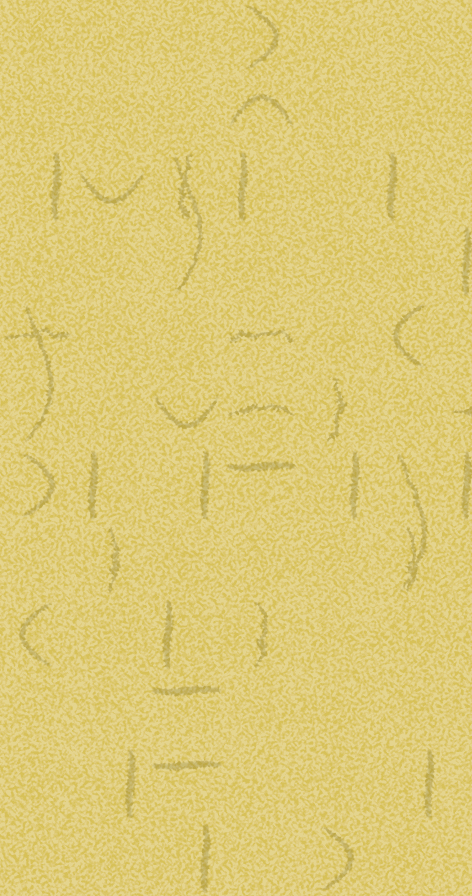
Reproduce this pattern procedurally as a WebGL 1 fragment shader.

```glsl
precision highp float;
// Sand-coloured grain with faint darker bars, arcs and wavy strands scattered on a grid.
uniform vec2 u_resolution;

const float PI = 3.14159265;
const float TILES_HIGH = 12.0;
const vec3 OCHRE = vec3(0.845, 0.755, 0.345);
const vec3 GOLD = vec3(0.86, 0.78, 0.42);
const vec3 SAND = vec3(0.88, 0.80, 0.49);
const vec3 CREAM = vec3(0.893, 0.833, 0.557);
const vec3 STROKE_TINT = vec3(0.87, 0.865, 0.79);

vec2 hash2(vec2 p) {
  vec3 q = fract(p.xyx * vec3(0.1031, 0.1030, 0.0973));
  q += dot(q, q.yzx + 33.33);
  return fract((q.xx + q.yz) * q.zy);
}

float cornerRamp(vec2 cell, vec2 offset) {
  float angle = 2.0 * PI * hash2(cell).x;
  return dot(vec2(cos(angle), sin(angle)), offset);
}

float gradientNoise(vec2 p) {
  vec2 cell = floor(p);
  vec2 f = p - cell;
  vec2 u = f * f * f * (f * (f * 6.0 - 15.0) + 10.0);
  vec2 e = vec2(1.0, 0.0);
  float low = mix(cornerRamp(cell, f), cornerRamp(cell + e.xy, f - e.xy), u.x);
  float high = mix(cornerRamp(cell + e.yx, f - e.yx), cornerRamp(cell + e.xx, f - e.xx), u.x);
  return mix(low, high, u.y);
}

// Short flecks that lean along either diagonal, with finer speckle on top.
float grainNoise(vec2 p) {
  vec2 diagonal = vec2(p.x + p.y, p.y - p.x) * 0.7071;
  float rising = gradientNoise(diagonal * vec2(15.0, 25.0) + 400.0);
  float falling = gradientNoise(diagonal * vec2(25.0, 15.0) + 700.0);
  float lean = smoothstep(-0.08, 0.08, gradientNoise(p * 7.0 + 50.0));
  return mix(rising, falling, lean) + 0.5 * gradientNoise(p * 29.0 + 90.0);
}

vec3 grainColour(float level) {
  const float SOFT = 0.05;
  vec3 colour = mix(OCHRE, GOLD, smoothstep(-0.27 - SOFT, -0.27 + SOFT, level));
  colour = mix(colour, SAND, smoothstep(-0.06 - SOFT, -0.06 + SOFT, level));
  return mix(colour, CREAM, smoothstep(0.14 - SOFT, 0.14 + SOFT, level));
}

// Upright tapered stroke, bent by bow and sway; rough frays its edge.
float stroke(vec2 q, float halfLength, float bow, float sway, float width, float rough) {
  float t = q.y / halfLength;
  float axis = bow * (cos(0.5 * PI * t) - 0.5) + sway * sin(PI * t);
  float slope = (sway * PI * cos(PI * t) - 0.5 * PI * bow * sin(0.5 * PI * t)) / halfLength;
  float d = abs(q.x - axis) / sqrt(1.0 + slope * slope);
  float taper = width * (1.0 - 0.5 * t * t);
  float body = 1.0 - smoothstep(taper - 0.018, taper + 0.018, d + rough);
  return body * (1.0 - smoothstep(0.88, 1.0, abs(t)));
}

vec2 quarterTurn(vec2 q, vec2 pick) {
  q = pick.x < 0.3 ? q.yx : q;
  return pick.y < 0.3 ? -q : q;
}

// One tile in three carries an arc, a knotted strand or a bar.
float tileMarks(vec2 p, float rough, float wobble) {
  vec2 tile = floor(p);
  vec2 chance = hash2(tile + 17.0);
  vec2 q = quarterTurn(fract(p) - 0.5, hash2(tile + 61.0));
  float arc = stroke(q, 0.44, 0.40, 0.0, 0.037, rough);
  float knot = stroke(q + vec2(wobble, 0.0), 0.46, 0.09, 0.02, 0.036, rough * 1.4);
  float bar = stroke(q - vec2(0.25, 0.0), 0.48, 0.0, 0.018, 0.050, rough);
  float mark = chance.y < 0.36 ? arc : (chance.y < 0.60 ? knot : bar);
  return mark * step(chance.x, 0.33);
}

// Rare long strands, each spanning two tiles.
float longStrands(vec2 p, float rough, float wobble) {
  vec2 pair = vec2(1.0, 2.0);
  vec2 tile = floor(p / pair);
  vec2 q = p - (tile + 0.5) * pair;
  float strand = stroke(q + vec2(wobble * 0.4, 0.0), 0.96, 0.34, -0.05, 0.031, rough);
  return strand * step(hash2(tile + 133.0).x, 0.08);
}

void main() {
  vec2 p = gl_FragCoord.xy / u_resolution.y * TILES_HIGH;
  float grain = grainNoise(p);

  // Faint broad shading, partly following the tile grid
  float shade = 0.05 * gradientNoise(p * 0.7 + 30.0);
  shade += 0.018 * (cos(2.0 * PI * p.x) + cos(2.0 * PI * p.y));
  vec3 colour = grainColour(grain + shade);

  // Strokes over the grain, with edges frayed by it
  float rough = 0.035 * grain;
  float wobble = 0.10 * gradientNoise(p * 6.0 + 210.0);
  float marks = max(tileMarks(p, rough, wobble), longStrands(p, rough, wobble));
  colour *= mix(vec3(1.0), STROKE_TINT, 0.9 * marks);

  gl_FragColor = vec4(colour, 1.0);
}
```
